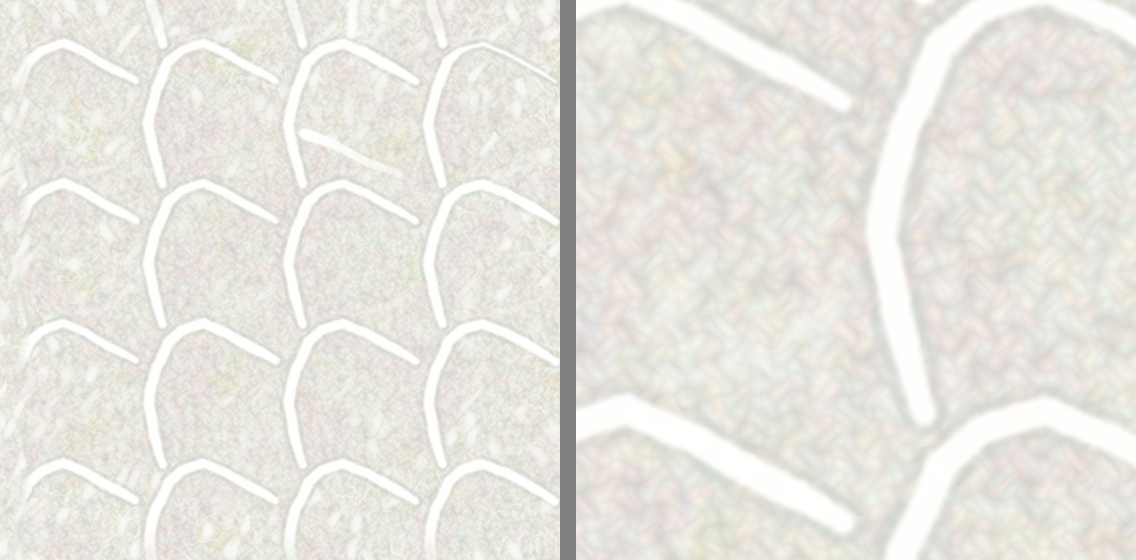
Left, the full canvas; right, a detail of the centre.
Give the GLSL for this pattern, as a Shadertoy shader.

```glsl
// Rows of hooked white strokes on pale mottled paper, like loose overlapping scales.
// Each grid cell draws one tapered polyline by distance; cellular noise and layered
// sines add smears, creases, tints, grain and uneven wear.

#define REPEATS 4.0                    // cells across and down
#define JOINT_OFFSET vec2(0.190, 0.600) // position of the stroke bend, in cells
#define HALF_WIDTH 0.036               // stroke half width, in cells
#define SOFTNESS 0.011                 // edge blur, in cells
#define HALO 0.75                      // darkness of the rim beside strokes
#define SMEAR 1.0                      // strength of the white smears
#define CREASE 0.7                     // strength of the thin pale creases
#define TINT_GRAIN 0.013               // colour variation of the grain
#define LIGHT_GRAIN 0.085              // brightness variation of the grain
#define STREAK 0.055                   // brightness variation of the upright streaks
#define WOBBLE 0.008                   // hand-drawn waviness, in cells

const vec3 PINK_GREY = vec3(0.905, 0.886, 0.868);
const vec3 WARM_GREY = vec3(0.905, 0.903, 0.868);
const vec3 CREAM = vec3(0.890, 0.890, 0.800);
const vec3 RIM_GREY = vec3(0.800, 0.820, 0.800);
const vec3 SMEAR_WHITE = vec3(0.970, 0.970, 0.955);
const vec3 STROKE_WHITE = vec3(1.0, 1.0, 0.995);

// Centre line, from the tip of the arm over the crest and down the limb
const int POINTS = 10;
const vec2 SPINE[POINTS] = vec2[POINTS](
    vec2(0.77, -0.18), vec2(0.61, -0.09), vec2(0.43, 0.03), vec2(0.27, 0.085),
    vec2(0.11, 0.035), vec2(0.01, -0.04), vec2(-0.08, -0.23), vec2(-0.125, -0.49),
    vec2(-0.10, -0.68), vec2(-0.02, -0.91));

float hash(vec2 p) {
    vec3 q = fract(vec3(p.xyx) * 0.1031);
    q += dot(q, q.yzx + 33.33);
    return fract((q.x + q.y) * q.z);
}

// Distance to the nearest feature point, and that point's random value
vec2 cellular(vec2 p) {
    vec2 base = floor(p), nearest = vec2(9.0, 0.0);
    for (int y = -1; y <= 1; y++)
    for (int x = -1; x <= 1; x++) {
        vec2 cell = base + vec2(x, y);
        vec2 site = cell + vec2(hash(cell + 17.0), hash(cell + 51.0));
        float d = length(p - site);
        if (d < nearest.x) nearest = vec2(d, hash(cell + 83.0));
    }
    return nearest;
}

float layeredSines(vec2 p) {
    float sum = 0.0, amp = 0.5;
    for (int i = 0; i < 4; i++) {
        sum += amp * sin(p.x + 1.7 * sin(p.y)) * cos(p.y - 1.3 * sin(p.x));
        p = mat2(1.5, 1.1, -1.1, 1.5) * p + 2.3;
        amp *= 0.6;
    }
    return sum;
}

// x: distance to the segment, y: fraction along it
vec2 segment(vec2 p, vec2 a, vec2 b) {
    vec2 ab = b - a;
    float h = clamp(dot(p - a, ab) / dot(ab, ab), 0.0, 1.0);
    return vec2(length(p - a - ab * h), h);
}

float hookEdge(vec2 p, float armScale) {
    float edge = 9.0;
    for (int i = 0; i < POINTS - 1; i++) {
        vec2 s = segment(p, SPINE[i], SPINE[i + 1]);
        float t = (float(i) + s.y) / float(POINTS - 1);
        float taper = 0.75 + 0.25 * smoothstep(0.0, 0.1, t) * smoothstep(1.0, 0.87, t);
        float width = HALF_WIDTH * taper * mix(armScale, 1.0, smoothstep(0.35, 0.6, t));
        edge = min(edge, s.x - width);
    }
    return edge;
}

float ink(float edge, float aa) {
    return 1.0 - smoothstep(-aa, aa, edge);
}

void mainImage(out vec4 fragColor, in vec2 fragCoord) {
    vec2 uv = fragCoord / iResolution.xy;
    float aa = max(SOFTNESS, REPEATS / iResolution.y);
    float rim = max(abs(uv.x - 0.5), abs(uv.y - 0.5)) * 2.0;

    // Paper tint, grain and upright streaks
    float drift = layeredSines(uv * 14.0 + 1.0);
    vec3 color = mix(PINK_GREY, WARM_GREY, smoothstep(-0.25, 0.25, drift + 0.3 * rim - 0.1));
    float stain = layeredSines(uv * 11.0 + 5.2);
    color = mix(color, CREAM, 0.6 * smoothstep(0.4, 0.75, stain + 0.15 * rim));
    vec2 grain = cellular(uv * 105.0 + 0.35 * sin(uv.yx * 240.0));
    vec2 streak = cellular(vec2(uv.x + 0.15 * uv.y, uv.y) * vec2(64.0, 34.0));
    color += TINT_GRAIN * cos(6.2832 * grain.y + vec3(0.0, 1.6, 2.6));
    color += LIGHT_GRAIN * (0.42 - grain.x) + STREAK * (0.42 - streak.x);

    // Slanted white smears and creases, denser toward the borders
    vec2 bent = uv + 0.014 * sin(uv.yx * 31.0 + vec2(0.0, 2.0)) + 0.004 * sin(uv.yx * 97.0);
    vec2 smear = cellular(vec2(bent.x - 0.3 * bent.y, bent.y) * vec2(34.0, 20.0));
    float patchy = 0.25 + 0.75 * smoothstep(0.35, 0.95, rim + 0.6 * drift);
    float smearInk = smoothstep(0.5, 0.15, smear.x) * smoothstep(0.4, 0.75, smear.y);
    float fold = abs(layeredSines(bent * vec2(26.0, 19.0) + 8.0));
    float creaseInk = smoothstep(0.09, 0.0, fold) * smoothstep(0.1, 0.5, stain + 0.5 * rim);
    color = mix(color, SMEAR_WHITE, patchy * max(SMEAR * smearInk, CREASE * creaseInk));

    // Repeated hooks, with a faint closing arc inside each scale
    vec2 grid = uv * REPEATS - JOINT_OFFSET;
    vec2 wavy = grid + WOBBLE * sin(grid.yx * 13.0 + vec2(0.0, 1.5));
    float edge = 9.0, ghost = 0.0;
    for (int k = 0; k < 4; k++) {
        vec2 cell = floor(grid) + vec2(k & 1, k >> 1);
        vec2 p = wavy - cell;
        float armScale = mix(0.75, 1.0, hash(cell + 7.0));
        if (cell == vec2(3.0)) armScale = 0.3;
        edge = min(edge, hookEdge(p, armScale));
        float arc = min(segment(p, vec2(0.75, -0.64), vec2(0.61, -0.79)).x,
                        segment(p, vec2(0.61, -0.79), vec2(0.38, -0.83)).x);
        ghost = max(ghost, ink(arc - 0.02, 2.0 * aa) * hash(cell + 29.0));
    }
    color = mix(color, SMEAR_WHITE, 0.75 * ghost * (0.5 + 0.5 * grain.y));

    // Stray dashes: one slanted in an upper scale, one upright at the top
    vec2 dash = segment(wavy + JOINT_OFFSET, vec2(2.18, 3.05), vec2(2.86, 2.74));
    float dashInk = ink(dash.x - HALF_WIDTH * (1.1 - 0.5 * dash.y), aa) * (1.0 - 0.5 * dash.y);
    float upright = segment(uv * REPEATS, vec2(2.53, 4.1), vec2(2.51, 3.76)).x;
    dashInk = max(dashInk, 0.85 * ink(upright - HALF_WIDTH, 2.0 * aa));

    // Strokes fade near the left, top and bottom borders
    float wear = smoothstep(0.025, 0.06, uv.x) * mix(1.0, 0.6, smoothstep(0.93, 0.96, uv.y));
    wear *= smoothstep(-0.04, 0.06, uv.y) * (0.97 + 0.03 * drift);
    float halo = exp(-pow((edge - 0.018) / 0.014, 2.0)) * (0.25 + 0.75 * grain.y);
    color = mix(color, RIM_GREY, HALO * halo * wear);
    color = mix(color, STROKE_WHITE, max(ink(edge, aa) * wear, dashInk));

    fragColor = vec4(clamp(color, 0.0, 1.0), 1.0);
}
```
